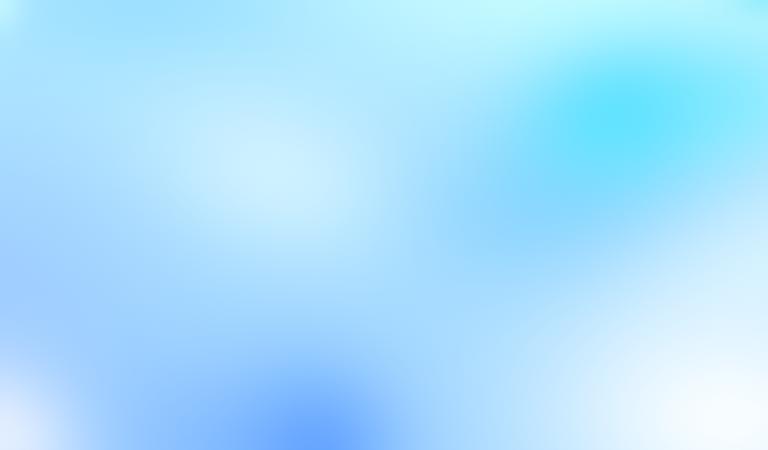
Write a WebGL 1 fragment shader that draws this background.

```glsl
precision highp float;

uniform vec2 u_resolution;

// Soft elliptical falloff; slope shears the ellipse along its width.
float glow(vec2 p, vec2 center, vec2 radius, float slope) {
    vec2 d = p - center;
    d.y -= slope * d.x;
    d /= radius;
    return exp(-dot(d, d));
}

float hash(vec2 p) {
    return fract(sin(dot(p, vec2(12.9898, 78.233))) * 43758.5453);
}

void main() {
    vec2 uv = gl_FragCoord.xy / u_resolution;

    // Sky blue base, cooler at the left and brighter toward the top
    vec3 color = mix(vec3(0.62, 0.80, 1.0), vec3(0.66, 0.865, 1.0), smoothstep(-0.05, 0.35, uv.x));
    color = mix(color, vec3(0.69, 0.91, 1.0), smoothstep(0.3, 1.0, uv.y));

    // Upper bands and corners
    color = mix(color, vec3(0.58, 0.86, 1.0), 0.85 * glow(uv, vec2(0.23, 1.0), vec2(0.22, 0.16), 0.0));
    color = mix(color, vec3(0.78, 0.99, 1.0), 0.95 * glow(uv, vec2(0.74, 1.04), vec2(0.36, 0.22), -0.1));
    color = mix(color, vec3(0.78, 0.97, 1.0), 0.8 * glow(uv, vec2(0.0, 1.0), vec2(0.03, 0.07), 0.0));

    // Pale central haze
    color = mix(color, vec3(0.82, 0.95, 1.0), 0.95 * glow(uv, vec2(0.37, 0.61), vec2(0.17, 0.19), -0.4));

    // Cyan bloom with its blue underside and right arm
    color = mix(color, vec3(0.53, 0.82, 1.0), 0.8 * glow(uv, vec2(0.73, 0.54), vec2(0.20, 0.19), 0.2));
    color = mix(color, vec3(0.54, 0.93, 1.0), 0.8 * glow(uv, vec2(0.95, 0.76), vec2(0.11, 0.14), 0.2));
    color = mix(color, vec3(0.37, 0.89, 1.0), 0.95 * glow(uv, vec2(0.805, 0.74), vec2(0.13, 0.17), 0.2));
    color = mix(color, vec3(0.55, 0.92, 0.98), 0.7 * glow(uv, vec2(1.0, 1.0), vec2(0.05, 0.04), 0.0));

    // Deep blue lower pool
    color = mix(color, vec3(0.50, 0.72, 1.0), 0.9 * glow(uv, vec2(0.33, -0.02), vec2(0.23, 0.25), 0.0));
    color = mix(color, vec3(0.36, 0.62, 1.0), 0.8 * glow(uv, vec2(0.415, -0.02), vec2(0.09, 0.17), 0.0));

    // White light at the lower corners and right edge
    color = mix(color, vec3(0.83, 0.95, 1.0), 0.85 * glow(uv, vec2(1.03, 0.43), vec2(0.20, 0.20), 0.5));
    color = mix(color, vec3(0.97, 0.99, 1.0), glow(uv, vec2(0.95, 0.07), vec2(0.24, 0.28), 0.0));
    color = mix(color, vec3(0.90, 0.94, 1.0), 0.95 * glow(uv, vec2(0.0, 0.03), vec2(0.11, 0.17), -0.3));

    // Faint dither against banding
    color += (hash(uv) - 0.5) / 255.0;
    gl_FragColor = vec4(color, 1.0);
}
```
